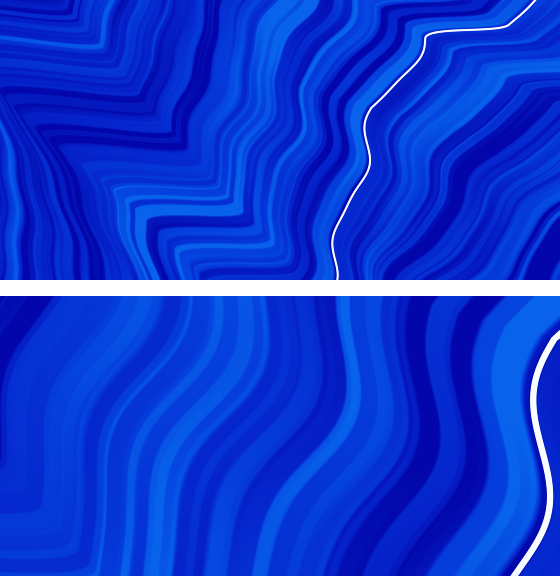
Top, the full canvas; bottom, a detail of the centre.
Write a Shadertoy shader that draws this background.

```glsl
// Flowing blue ribbons with one thin white thread.
// A family of folded curves is inverted by bisection, so each point knows its
// curve; jittered one-dimensional cells across the family give the ribbons.

const vec2  ACROSS = vec2(0.963, -0.270);  // axis the folds slide along
const vec2  ALONG  = vec2(0.270, 0.963);   // axis the ribbons travel along
const float FOLD_LARGE = 0.60;
const float FOLD_SMALL = 0.30;
const float FOLD_DECAY = 2.6;
const float FOLD_DRIFT = 0.68;             // how far folds sink to the right
const float RIPPLE = 0.026;
const float LEAN = 0.45;
const float THREAD_CURVE = 1.13;
const float THREAD_HALF_WIDTH = 0.0038;
const int   BISECTIONS = 21;

const vec3 DEEP   = vec3(0.010, 0.025, 0.665);
const vec3 ROYAL  = vec3(0.020, 0.140, 0.800);
const vec3 BRIGHT = vec3(0.020, 0.250, 0.870);
const vec3 LIGHT  = vec3(0.030, 0.385, 0.920);
const vec3 THREAD = vec3(0.97, 0.99, 1.0);

float hash(float n) {
    return fract(sin(n * 127.1 + 3.7) * 43758.5);
}

// Position across the canvas of curve c at height w; it grows with c.
float curvePosition(float c, float w) {
    // Main fold: a sharp step that relaxes below
    float t = w - 0.60 + FOLD_DRIFT * (c - 0.48);
    float size = mix(FOLD_LARGE, FOLD_SMALL, smoothstep(0.3, 1.0, c));
    float fold = -size * exp(FOLD_DECAY * min(t, 0.0))
               * (1.0 - smoothstep(-0.07, 0.06, t));

    // Upper fold and slant on the right
    float upper = w - 1.30 + 0.3 * (c - THREAD_CURVE);
    float right = smoothstep(1.1, 1.6, c);
    float slant = 0.26 * smoothstep(-0.06, 0.07, upper)
                + 0.32 * max(w - 0.95, 0.0) * smoothstep(0.5, 1.1, c)
                + LEAN * right * (w - 0.6);

    // Gentle ripples
    float ripple = RIPPLE * smoothstep(0.2, 0.8, c)
                 * sin(15.0 * w - 2.95 + 5.0 * (c - THREAD_CURVE));
    ripple += 0.007 * sin(29.0 * w + 4.0 * c);
    return c + fold + slant + ripple;
}

float findCurve(vec2 p) {
    float a = dot(p, ACROSS), w = dot(p, ALONG);
    float low = -1.5, high = 3.5;
    for (int i = 0; i < BISECTIONS; i++) {
        float middle = 0.5 * (low + high);
        if (curvePosition(middle, w) < a) low = middle;
        else high = middle;
    }
    return 0.5 * (low + high);
}

// Tone of one ribbon, fading slowly along its length
float ribbonTone(float id, float w) {
    float h = hash(id);
    return h - 0.5 + 0.17 * sin(w * (3.0 + 4.0 * h) + 40.0 * h);
}

// Ribbons of uneven width, with smoothed borders
float ribbons(float c, float w, float frequency, float blur, float seed) {
    float x = c * frequency + seed;
    float cell = floor(x);
    float border = cell + 0.15 + 0.7 * hash(cell + 71.3);
    float soft = min(blur * frequency + 0.04, 0.6);
    float side = smoothstep(border - soft, border + soft, x);
    return mix(ribbonTone(cell, w), ribbonTone(cell + 1.0, w), side);
}

vec3 palette(float tone) {
    vec3 color = mix(DEEP, ROYAL, clamp((tone - 0.13) / 0.29, 0.0, 1.0));
    color = mix(color, BRIGHT, clamp((tone - 0.42) / 0.24, 0.0, 1.0));
    return mix(color, LIGHT, clamp((tone - 0.66) / 0.26, 0.0, 1.0));
}

void mainImage(out vec4 fragColor, in vec2 fragCoord) {
    vec2 p = fragCoord / iResolution.y;
    float w = dot(p, ALONG);
    float c = findCurve(p);
    float pixel = 1.0 / iResolution.y;
    float slope = max(length(vec2(dFdx(c), dFdy(c))) * iResolution.y, 0.05);
    float blur = 0.8 * pixel * slope;

    // Broad, medium and fine ribbons
    float tone = 0.46
               + 0.48 * ribbons(c, w, 14.0, blur, 11.0)
               + 0.44 * ribbons(c, w, 31.0, blur, 205.0)
               + 0.27 * ribbons(c, w, 63.0, blur, 517.0);

    // Slow light drift and brushed streaks
    tone += 0.09 * (p.x - 1.0) + 0.05 * (p.y - 0.5);
    tone += 0.035 * sin(c * 43.0 + 5.0 * w) * sin(w * 9.0 - c * 17.0);
    vec3 color = palette(tone);

    // White thread
    float gap = abs(c - THREAD_CURVE) / slope - THREAD_HALF_WIDTH;
    color = mix(color, THREAD, 1.0 - smoothstep(-0.6 * pixel, 0.6 * pixel, gap));
    fragColor = vec4(color, 1.0);
}
```
